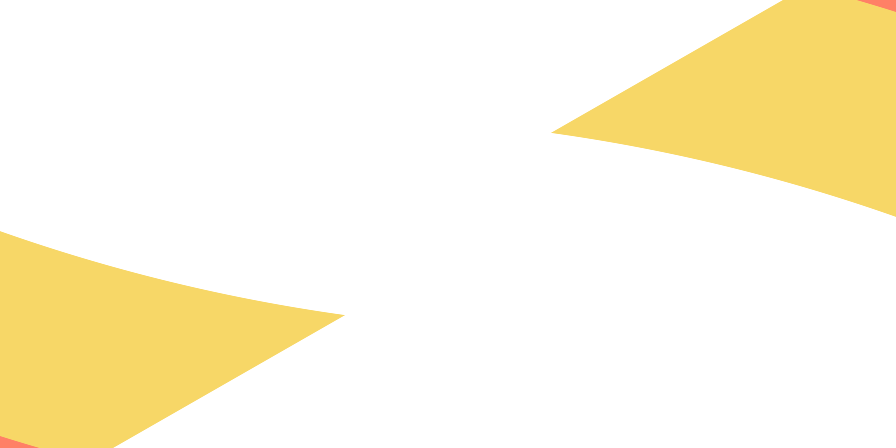
Reproduce this background procedurally as a Shadertoy shader.

```glsl
// Two yellow blades on white, each a half-turn of the other about the centre.
// A blade is a wedge between a slanted line and a wide arc; a larger
// concentric arc cuts off its far corner in coral.

// Antialiased coverage of the region where the signed distance is negative.
float coverage(float signedDistance, float pixel) {
    return 1.0 - smoothstep(-0.5 * pixel, 0.5 * pixel, signedDistance);
}

void mainImage(out vec4 fragColor, in vec2 fragCoord) {
    float pixel = 1.0 / iResolution.y;
    vec2 p = (fragCoord - 0.5 * iResolution.xy) * pixel;

    // Half-turn symmetry: fold the left side onto the right.
    if (p.x < 0.0) p = -p;

    // Wedge: under the slanted line and outside the lower arc.
    float line = dot(p, vec2(-0.497, 0.8677)) - 0.0623;
    float radius = length(p - vec2(-0.3145, -3.709));
    float blade = max(line, 3.95 - radius);

    // Coral corner lies beyond the concentric outer arc.
    vec3 yellow = vec3(0.97, 0.843, 0.404);
    vec3 coral = vec3(1.0, 0.5, 0.4);
    vec3 bladeColor = mix(yellow, coral, coverage(4.384 - radius, pixel));

    vec3 color = mix(vec3(1.0), bladeColor, coverage(blade, pixel));
    fragColor = vec4(color, 1.0);
}
```
